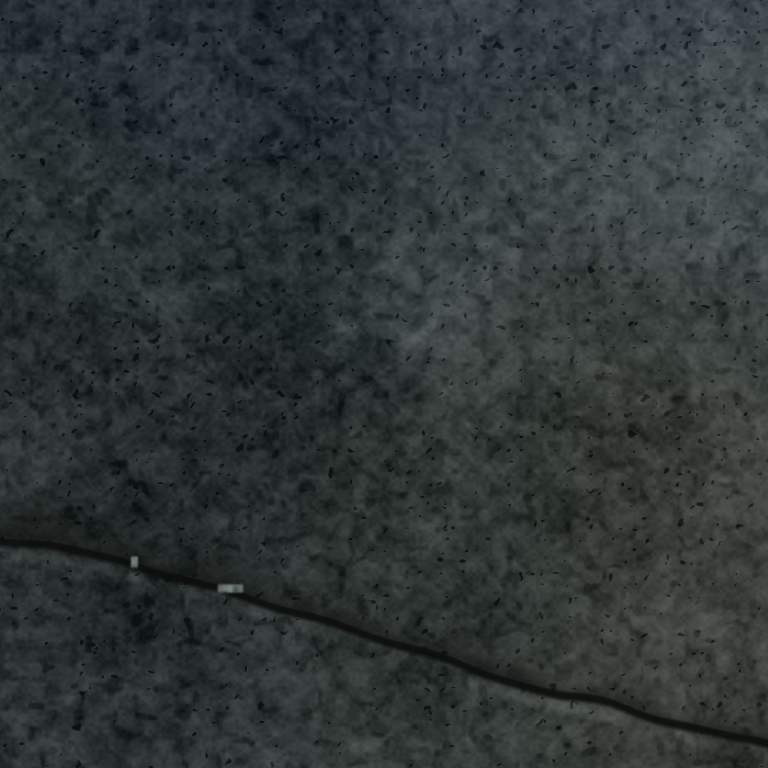
Write a WebGL 1 fragment shader that draws this texture.

```glsl
precision highp float;
uniform vec2 u_resolution;

const float BASE_TONE = 0.200;
const float CLOUD_AMOUNT = 0.17;
const float GRAIN_AMOUNT = 0.085;
const float FLECK_AMOUNT = 0.055;
const float PIT_AMOUNT = 0.13;
const float SCUFF_AMOUNT = 0.06;
const float LIP_AMOUNT = 0.07;
const vec3 STONE_CAST = vec3(0.0, 0.027, 0.024);
const vec3 COOL_CAST = vec3(-0.010, 0.000, 0.022);
const vec3 WARM_CAST = vec3(0.012, 0.004, -0.010);
const vec3 CRACK_COLOR = vec3(0.045, 0.052, 0.045);
const vec3 GLINT_COLOR = vec3(0.52, 0.57, 0.56);
const vec2 SCUFF_DIR = vec2(0.50, 0.866);

float hash(vec2 p) {
  return fract(sin(dot(p, vec2(127.1, 311.7))) * 43758.5453);
}

float noise(vec2 p) {
  vec2 i = floor(p), f = fract(p);
  f = f * f * (3.0 - 2.0 * f);
  return mix(mix(hash(i), hash(i + vec2(1.0, 0.0)), f.x),
             mix(hash(i + vec2(0.0, 1.0)), hash(i + 1.0), f.x), f.y);
}

float fbm(vec2 p) {
  float sum = 0.0, weight = 0.5;
  for (int i = 0; i < 5; i++) {
    sum += weight * noise(p);
    p = mat2(0.8, 0.6, -0.6, 0.8) * p * 2.03 + 17.3;
    weight *= 0.5;
  }
  return sum;
}

float crackHeight(float x) {
  return 0.30 - 0.27 * x + 0.016 * (1.0 - x) * sin(6.0 * x)
       + 0.010 * (noise(vec2(x * 14.0, 3.0)) - 0.5);
}

// One tilted oval pit in some cells of a jittered grid
float pits(vec2 p, float cells, float density) {
  vec2 q = p * cells + 0.35 * vec2(noise(p * 130.0), noise(p * 130.0 + 41.0));
  vec2 id = floor(q);
  vec2 offset = fract(q) - mix(vec2(0.32), vec2(0.68), vec2(hash(id + 3.1), hash(id + 8.7)));
  float angle = 0.5 + 1.6 * (hash(id + 5.9) - 0.5);
  float c = cos(angle), s = sin(angle);
  offset = mat2(c, -s, s, c) * offset * vec2(1.0, 1.6);
  float radius = mix(0.14, 0.30, hash(id + 1.7));
  float present = step(hash(id + 12.3), density);
  return present * (1.0 - smoothstep(radius * 0.4, radius, length(offset)));
}

// Pale rubbed streak, broken up by noise
float scuff(vec2 p, vec2 center, float halfLength, float halfWidth) {
  vec2 r = p - center;
  float along = dot(r, SCUFF_DIR);
  float across = dot(r, vec2(SCUFF_DIR.y, -SCUFF_DIR.x)) + 0.012 * (noise(p * 45.0) - 0.5);
  float body = 1.0 - smoothstep(halfWidth * 0.4, halfWidth, abs(across));
  body *= 1.0 - smoothstep(halfLength * 0.5, halfLength, abs(along));
  return body * smoothstep(0.15, 0.65, noise(p * 32.0));
}

void main() {
  vec2 p = gl_FragCoord.xy / u_resolution;
  float crackDist = p.y - crackHeight(p.x);
  float above = smoothstep(-0.01, 0.01, crackDist);

  // Broad light and cloudy stains
  float tone = BASE_TONE + 0.055 * (p.x - 0.5) + CLOUD_AMOUNT * (fbm(p * 5.0 + 2.0) - 0.48);
  tone += 0.035 * exp(-12.0 * dot(p - vec2(0.93, 0.65), p - vec2(0.93, 0.65)));
  tone -= 0.025 * exp(-18.0 * dot(p - vec2(0.08, 0.40), p - vec2(0.08, 0.40)));
  tone -= 0.020 * (1.0 - above);

  // Mottled grain and dark flecks
  vec2 warped = p + 0.012 * vec2(noise(p * 40.0), noise(p * 40.0 + 19.0));
  tone += GRAIN_AMOUNT * (noise(warped * 55.0) - 0.5);
  tone += GRAIN_AMOUNT * 0.8 * (noise(warped * 115.0 + 7.0) - 0.5);
  tone += GRAIN_AMOUNT * 0.6 * (noise(p * 230.0) - 0.5);
  tone -= FLECK_AMOUNT * smoothstep(0.66, 0.90, noise(warped * 82.0 + 31.0));

  float density = 0.08 + 0.22 * p.x * smoothstep(0.1, 1.0, p.y) + 0.14 * smoothstep(0.3, 0.8, fbm(p * 7.0));
  float pitMask = max(pits(p, 42.0, density), pits(p + 0.37, 68.0, density));
  tone -= PIT_AMOUNT * pitMask;

  // Two main scuffs, then fainter scattered ones
  float scuffs = scuff(p, vec2(0.455, 0.575), 0.15, 0.018) + 0.8 * scuff(p, vec2(0.555, 0.575), 0.10, 0.013);
  for (int i = 0; i < 5; i++) {
    vec2 seed = vec2(float(i), 4.7);
    vec2 center = vec2(hash(seed) * 0.6, 0.40 + 0.45 * hash(seed + 9.2));
    scuffs += 0.45 * scuff(p, center, 0.07, 0.016);
  }
  tone += SCUFF_AMOUNT * scuffs;

  // Pale chipped lip under the crack
  float lip = exp(-pow((crackDist + 0.017) / 0.009, 2.0));
  tone += LIP_AMOUNT * lip * smoothstep(0.25, 0.8, noise(p * 24.0 + 5.0));

  float cool = smoothstep(0.45, 1.0, p.y + 0.25 * (noise(p * 4.0) - 0.5));
  float warm = smoothstep(0.2, 1.0, p.x) * (1.0 - smoothstep(0.5, 0.85, p.y));
  vec3 color = vec3(max(tone, 0.045)) + STONE_CAST + COOL_CAST * cool + WARM_CAST * warm;

  // Crack core and the soft shadow above it
  float shadowWidth = mix(0.034, 0.010, p.x) * (0.5 + noise(p * 18.0));
  float shadow = 0.75 * above * exp(-max(crackDist, 0.0) / shadowWidth);
  float core = 1.0 - smoothstep(0.002, 0.010, abs(crackDist));
  color = mix(color, CRACK_COLOR, max(shadow, 0.92 * core));

  // Small wet glints in the crack
  for (int i = 0; i < 2; i++) {
    float k = float(i);
    float x = 0.175 + 0.125 * k;
    vec2 r = abs(p - vec2(x, crackHeight(x) + 0.004)) - mix(vec2(0.002, 0.005), vec2(0.014, 0.003), k);
    float glint = 1.0 - smoothstep(0.0, 0.005, length(max(r, 0.0)));
    color = mix(color, GLINT_COLOR, glint * (0.45 + 0.5 * noise(p * 150.0)));
  }

  gl_FragColor = vec4(color, 1.0);
}
```
